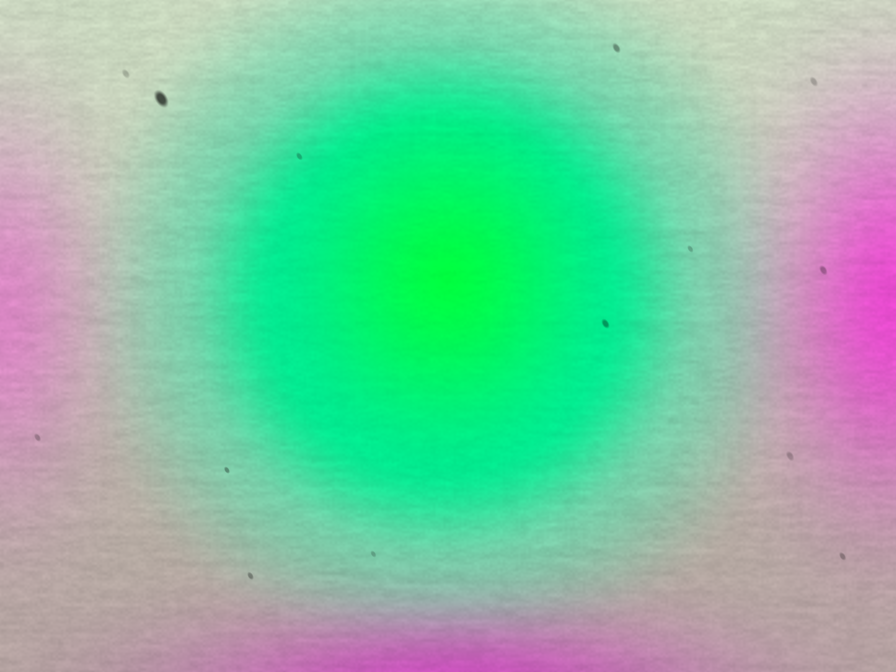
A WebGL 1 fragment shader for this background:

```glsl
precision highp float;
// Soft green disc with magenta edge glows on fibrous, speckled paper.
uniform vec2 u_resolution;

float hash(vec2 p) {
  return fract(sin(dot(p, vec2(127.1, 311.7))) * 43758.5453);
}

float noise(vec2 p) {
  vec2 i = floor(p), f = fract(p);
  f = f * f * (3.0 - 2.0 * f);
  return mix(mix(hash(i), hash(i + vec2(1.0, 0.0)), f.x),
             mix(hash(i + vec2(0.0, 1.0)), hash(i + 1.0), f.x), f.y);
}

// Elliptical falloff, 1 at the center
float glow(vec2 p, vec2 center, vec2 size) {
  vec2 q = (p - center) / size;
  return exp(-dot(q, q));
}

// Soft-edged dark fleck, slightly taller than wide and tilted
float speck(vec2 p, vec2 center, float radius) {
  vec2 q = p - center;
  q.x += 0.35 * q.y;
  return 1.0 - smoothstep(0.45, 1.2, length(q * vec2(1.2, 0.9)) / radius);
}

void main() {
  vec2 uv = gl_FragCoord.xy / u_resolution;
  float aspect = u_resolution.x / u_resolution.y;
  vec2 p = vec2(uv.x * aspect, uv.y);

  // Green disc fading through mint into the paper
  float discDist = length((p - vec2(0.493 * aspect, 0.557)) * vec2(1.03, 1.0));
  float coreDist = length((p - vec2(0.5 * aspect, 0.585)) * vec2(1.1, 0.95));
  vec3 paper = mix(vec3(0.72, 0.67, 0.64), vec3(0.77, 0.83, 0.73), smoothstep(0.0, 1.0, uv.y));
  vec3 color = mix(vec3(0.0, 1.0, 0.24), vec3(0.01, 0.92, 0.57), smoothstep(-0.03, 0.3, coreDist));
  color = mix(color, vec3(0.45, 0.83, 0.67), smoothstep(0.25, 0.4, discDist));
  color = mix(color, paper, smoothstep(0.35, 0.58, discDist));

  // Magenta glows at the right, left and bottom edges
  color = mix(color, vec3(0.92, 0.27, 0.82), 0.95 * glow(p, vec2(aspect, 0.545), vec2(0.155, 0.27)));
  color = mix(color, vec3(0.86, 0.5, 0.77), 0.9 * glow(p, vec2(0.0, 0.53), vec2(0.125, 0.26)));
  color = mix(color, vec3(0.82, 0.3, 0.77), 0.95 * glow(p, vec2(0.5 * aspect, -0.02), vec2(0.37, 0.095)));

  // Uneven light: brighter above, dimmer around the lower disc
  color *= 1.0 + 0.05 * (uv.y - 0.5) * smoothstep(0.25, 0.45, discDist);

  // Horizontal fibers and fine grain
  float fibers = noise(p * vec2(45.0, 150.0)) + noise(p * vec2(90.0, 210.0) + 17.0) - 1.0;
  float rows = noise(vec2(p.x * 6.0, p.y * 110.0) + 41.0) - 0.5;
  float grain = noise(p * 260.0 + 73.0) - 0.5;
  float roughness = mix(0.4, 1.0, smoothstep(0.15, 0.42, discDist));
  color *= 1.0 + roughness * (0.045 * fibers + 0.04 * rows + 0.04 * grain);

  // One large fleck and a scatter of small ones
  color *= 1.0 - 0.65 * speck(p, vec2(0.18 * aspect, 0.853), 0.011);
  for (int i = 0; i < 13; i++) {
    float n = float(i);
    vec2 center = vec2(pow(hash(vec2(n, 1.3)), 1.4) * aspect, 0.1 + 0.85 * hash(vec2(n, 5.7)));
    float strength = 0.12 + 0.33 * hash(vec2(n, 9.1));
    color *= 1.0 - strength * speck(p, center, 0.0045 + 0.002 * hash(vec2(n, 3.9)));
  }

  gl_FragColor = vec4(clamp(color, 0.0, 1.0), 1.0);
}
```
